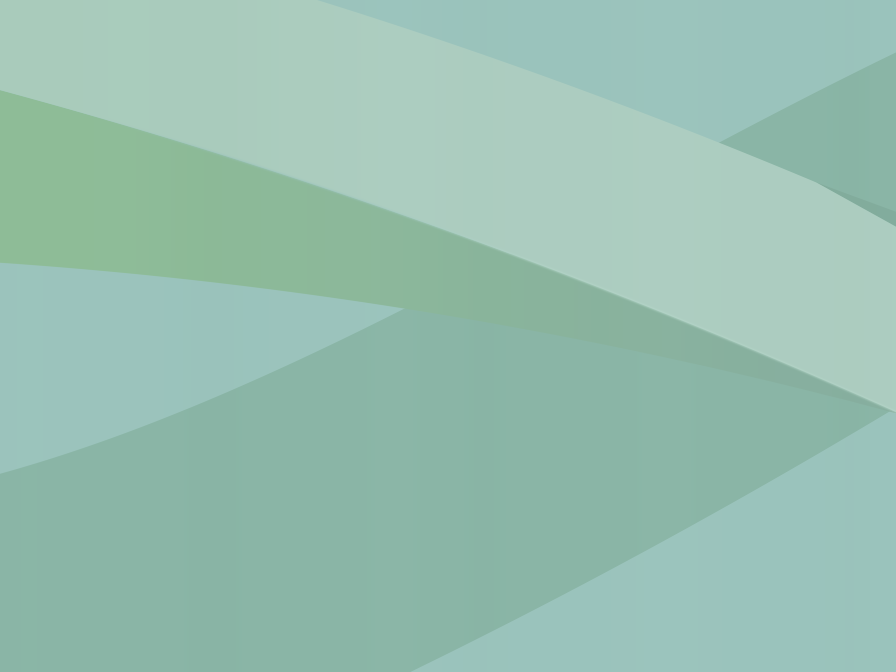
A Shadertoy shader for this background:

```glsl
#define SKY vec3(0.606, 0.765, 0.737)
#define BAND vec3(0.541, 0.710, 0.651)
#define PALE_LEFT vec3(0.661, 0.796, 0.733)
#define PALE_RIGHT vec3(0.675, 0.802, 0.753)
#define LEAF_LEFT vec3(0.556, 0.737, 0.592)
#define LEAF_RIGHT vec3(0.529, 0.686, 0.624)
#define FOLD_SHADE vec3(0.512, 0.675, 0.615)
#define FOLD_X 0.911
#define RIM_WIDTH 0.0022
#define RIM_STRENGTH 0.45
#define GRAIN 0.002

// Curve a + b x + c x^2 + d x^3
float cubic(float x, float a, float b, float c, float d) {
    return a + x * (b + x * (c + x * d));
}

// Smooth coverage of the region where the height is positive
float cover(float height) {
    float blur = 0.7 / iResolution.y;
    return smoothstep(-blur, blur, height);
}

// Coverage of the strip between two edge heights
float strip(float y, float low, float high) {
    return cover(y - low) * cover(high - y);
}

void mainImage(out vec4 fragColor, in vec2 fragCoord) {
    vec2 uv = fragCoord / iResolution.xy;
    float x = uv.x, y = uv.y;

    // Edges of the rising band
    float bandTop = cubic(x, 0.295, 0.368, 0.500, -0.241);
    float bandLow = cubic(x - 0.458, 0.0, 0.65, 0.14, 0.0);

    // Edges of the falling ribbon, which bends at the fold
    float afterFold = max(x - FOLD_X, 0.0);
    float foldTop = cubic(min(x, FOLD_X) - 0.354, 1.0, -0.415, -0.13, 0.0);
    float paleTop = foldTop - 0.74 * afterFold;
    float shadeTop = foldTop - 0.49 * afterFold;
    float paleLow = cubic(x, 0.866, -0.36, -0.119, 0.0);
    float leafLow = cubic(x, 0.609, -0.091, -0.133, 0.0);

    // Backdrop and band
    vec3 color = mix(SKY, BAND, strip(y, bandLow, bandTop));

    // Shaded fold above the ribbon
    color = mix(color, FOLD_SHADE, strip(y, paleTop, shadeTop) * step(FOLD_X, x));

    // Green underside, fading into the band
    vec3 leaf = mix(LEAF_LEFT, LEAF_RIGHT, smoothstep(0.0, 1.0, x));
    color = mix(color, leaf, strip(y, leafLow, paleLow));

    // Pale ribbon
    vec3 pale = mix(PALE_LEFT, PALE_RIGHT, smoothstep(0.0, 0.6, x));
    color = mix(color, pale, strip(y, paleLow, paleTop));

    // Thin rim: cool at the left, bright at the right
    vec3 rimColor = mix(SKY, PALE_RIGHT + 0.05, smoothstep(0.35, 0.65, x));
    float rim = exp(-pow((y - paleLow) / RIM_WIDTH, 2.0));
    color = mix(color, rimColor, rim * RIM_STRENGTH * smoothstep(0.05, 0.3, x));

    // Faint vertical tone variation
    color += GRAIN * (sin(x * 19.0) + 0.5 * sin(x * 43.0 + 1.0));

    fragColor = vec4(color, 1.0);
}
```
